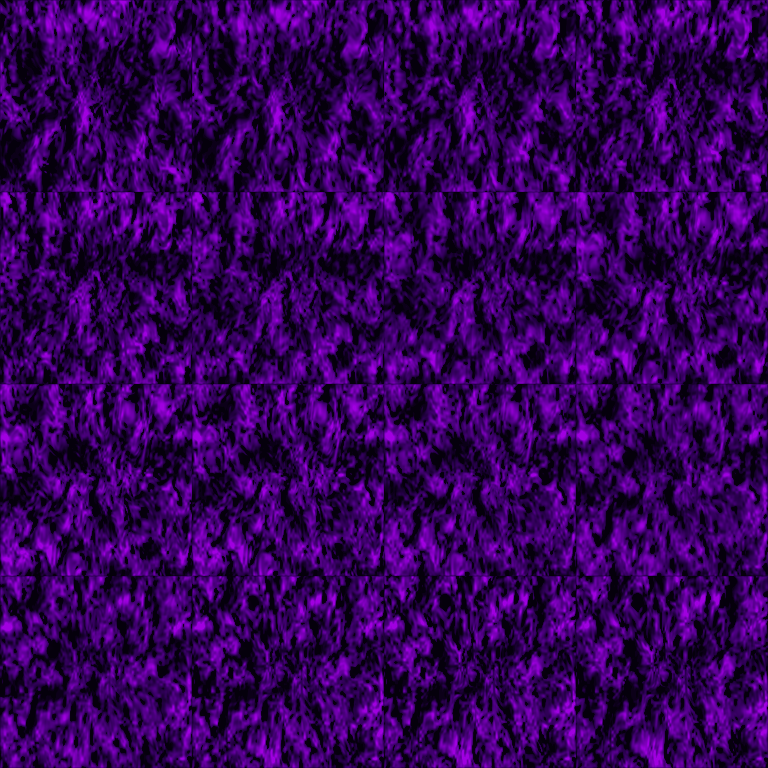
A three.js fragment shader for this texture:

```glsl
// A 4 by 4 sheet of frames of ragged violet smoke with black holes.
// Each frame is a slice through tall 3D value noise, so neighbours evolve slowly;
// comparing the noise with its left side opens holes beside bright streaks.

varying vec2 vUv;

const float FRAMES = 4.0;
const vec2 GRAIN = vec2(13.0, 8.0);
const float FRAME_STEP = 0.13;
const float RELIEF_SHIFT = 0.028;

float hash(vec3 p) {
  p = fract(p * vec3(0.1031, 0.1137, 0.0973));
  p += dot(p, p.yzx + 33.33);
  return fract((p.x + p.y) * p.z);
}

float faceNoise(vec3 cell, vec2 f) {
  float low = mix(hash(cell), hash(cell + vec3(1.0, 0.0, 0.0)), f.x);
  float high = mix(hash(cell + vec3(0.0, 1.0, 0.0)), hash(cell + vec3(1.0, 1.0, 0.0)), f.x);
  return mix(low, high, f.y);
}

float noise(vec3 p) {
  vec3 cell = floor(p);
  vec3 f = fract(p);
  f = f * f * (3.0 - 2.0 * f);
  return mix(faceNoise(cell, f.xy), faceNoise(cell + vec3(0.0, 0.0, 1.0), f.xy), f.z);
}

// Layered noise around zero with a spread of about one
float smoke(vec2 p, float slice) {
  vec3 q = vec3(p * GRAIN + 40.0, slice + 7.0);
  float weight = 0.58;
  float sum = 0.0;
  for (int i = 0; i < 4; i++) {
    sum += weight * (noise(q) - 0.5) / 0.17;
    q = vec3(q.xy * 1.85 + vec2(17.3, 9.7), q.z * 1.15 + 11.4);
    weight *= 0.9;
  }
  return sum;
}

// Finer grain toward the frame centre, with slightly wavering streaks
vec2 warp(vec2 p, float slice) {
  vec2 c = p - 0.5;
  c *= 1.0 + 0.3 * exp(-dot(c, c) * 14.0);
  float swayX = noise(vec3(c * vec2(13.0, 9.0) + 60.0, slice)) - 0.5;
  float swayY = noise(vec3(c * vec2(22.0, 12.0) + 90.0, slice)) - 0.5;
  return c + vec2(0.035 * swayX, 0.045 * swayY);
}

// Faint dimming along the frame border
float seam(vec2 p) {
  vec2 d = min(p, 1.0 - p);
  return mix(0.75, 1.0, smoothstep(0.0, 0.008, min(d.x, d.y)));
}

vec3 violet(float level) {
  return vec3(level * (0.44 + 0.31 * level), 0.0, level);
}

void main() {
  vec2 grid = vUv * FRAMES;
  vec2 tile = min(floor(grid), FRAMES - 1.0);
  vec2 p = grid - tile;
  float frame = tile.x + FRAMES * (FRAMES - 1.0 - tile.y);
  float slice = frame * FRAME_STEP;

  // Soft body and its sideways relief
  vec2 q = warp(p, slice);
  float body = smoke(q, slice);
  float leftBody = smoke(q - vec2(RELIEF_SHIFT, 0.0), slice);
  float relief = (0.85 * body - 0.5 * leftBody) / 0.88;

  // Holes and a slightly dimmer centre
  float solid = smoothstep(-1.02, -0.62, relief);
  vec2 c = p - 0.5;
  float dimming = 1.0 - 0.15 * exp(-dot(c, c) * 18.0);
  float glow = max(0.305 + 0.17 * body + 0.035 * relief, 0.06);
  float level = 0.04 + glow * mix(0.1, 1.0, solid) * dimming * seam(p);

  gl_FragColor = vec4(violet(min(level, 0.88)), 1.0);
}
```
